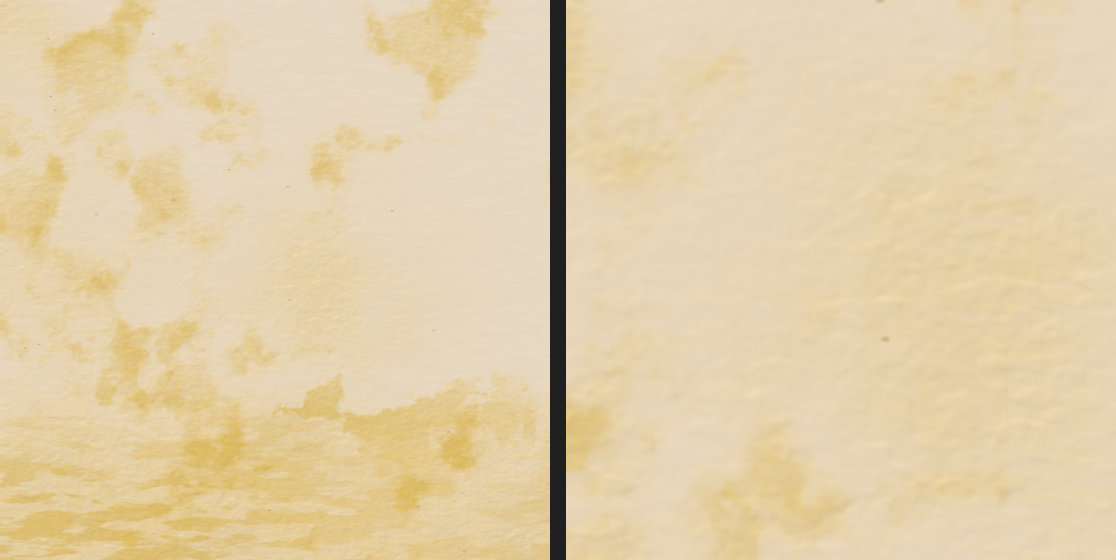
Left: the whole. Right: its middle third, enlarged.
This texture is drawn by a Shadertoy shader. Its source:

```glsl
const vec3 PLASTER = vec3(0.908, 0.852, 0.782);
const vec3 CREAM = vec3(0.900, 0.815, 0.640);
const vec3 OCHRE = vec3(0.860, 0.730, 0.400);

vec3 hash3(vec2 p) {
    vec3 q = fract(p.xyx * vec3(0.1031, 0.1030, 0.0973));
    q += dot(q, q.yxz + 33.33);
    return fract((q.xxy + q.yzz) * q.zyx);
}

// Cellular noise with blended cell values
float cells(vec2 p) {
    vec2 cell = floor(p), f = fract(p);
    float total = 0.0, weight = 0.0;
    for (int y = -1; y <= 1; y++)
    for (int x = -1; x <= 1; x++) {
        vec2 g = vec2(x, y);
        vec3 h = hash3(cell + g + 200.0);
        vec2 d = g + h.xy - f;
        float w = exp(-6.0 * dot(d, d));
        total += w * h.z;
        weight += w;
    }
    return total / weight;
}

float layers(vec2 p, int octaves, float gain) {
    float sum = 0.0, norm = 0.0, amp = 1.0;
    for (int i = 0; i < octaves; i++) {
        sum += amp * cells(p);
        norm += amp;
        amp *= gain;
        p = mat2(1.9, 0.35, -0.35, 1.9) * p + 17.3;
    }
    return sum / norm;
}

// Soft elliptical zone, 1 at the centre
float zone(vec2 p, vec2 centre, vec2 radius) {
    vec2 d = (p - centre) / radius;
    return exp(-dot(d, d));
}

float boxDistance(vec2 p, vec2 halfSize) {
    vec2 d = abs(p) - halfSize;
    return length(max(d, 0.0)) + min(max(d.x, d.y), 0.0);
}

// Surface height: trowel ridges and fine grit
float relief(vec2 p) {
    return 0.6 * cells(p * vec2(60.0, 110.0)) + 0.4 * cells(p * vec2(150.0, 210.0));
}

// Sparse small pits
float pits(vec2 p, float scale, float rarity) {
    vec2 q = p * scale;
    vec3 h = hash3(floor(q) + 71.0);
    vec2 d = fract(q) - 0.25 - 0.5 * h.xy;
    return step(rarity, h.z) * smoothstep(0.12, 0.03, length(d * vec2(0.8, 1.2)));
}

void mainImage(out vec4 fragColor, in vec2 fragCoord) {
    vec2 p = fragCoord / iResolution.y;
    vec2 warp = vec2(layers(p * 4.0, 3, 0.5), layers(p * 4.0 + 40.0, 3, 0.5)) - 0.5;
    vec2 q = p + 0.28 * warp;

    float patchNoise = layers(p * 5.0 + 9.0, 6, 0.55);
    float rough = layers(p * 13.0 + 3.0, 5, 0.6);
    float streaks = layers(p * vec2(11.0, 42.0) + 5.0, 4, 0.6);
    float brush = cells(p * vec2(24.0, 130.0)) - 0.5;
    float threads = cells(p * vec2(130.0, 18.0)) - 0.5;

    // Broad washes
    float ground = smoothstep(0.37, 0.10, q.y);
    float wash = 0.05 + 0.36 * ground;
    wash += 0.30 * zone(q, vec2(0.57, 0.50), vec2(0.20, 0.17));
    wash += 0.22 * zone(q, vec2(0.05, 0.53), vec2(0.20, 0.22));
    wash += 0.35 * zone(q, vec2(0.02, 0.96), vec2(0.14, 0.10));

    // Worn patches and flecks of the older coat
    float worn = smoothstep(0.53, 0.72, patchNoise + 0.15 * (rough - 0.5));
    wash += worn * (0.38 + 0.5 * (rough - 0.5));
    float flecks = smoothstep(0.56, 0.66, rough) * smoothstep(0.44, 0.64, patchNoise);
    wash += 0.16 * flecks;

    // Dragged paint near the foot of the wall
    float foot = smoothstep(0.30, 0.04, q.y) * mix(1.0, 0.45, smoothstep(0.2, 0.75, q.x));
    wash += foot * 0.42 * smoothstep(0.43, 0.60, streaks + 0.3 * (patchNoise - 0.5));

    // Bare ochre band with flaking edges
    vec2 bandPoint = p - vec2(0.71, 0.245) + 0.12 * warp;
    float band = boxDistance(bandPoint, vec2(0.25, 0.028)) + 0.17 * (rough - 0.5);
    float bare = smoothstep(0.010, -0.012, band);
    float bareTone = 0.78 - 0.22 * smoothstep(0.6, 0.95, p.x) + 0.5 * (rough - 0.5);
    wash = mix(wash, max(wash, bareTone), bare);

    // Dry brush marks show most where paint is thin
    wash += (0.10 * brush + 0.06 * threads) * smoothstep(0.02, 0.35, wash);
    wash = clamp(wash, 0.0, 1.05);

    vec3 colour = mix(PLASTER, CREAM, min(wash / 0.38, 1.0));
    colour = mix(colour, OCHRE, clamp((wash - 0.38) / 0.57, 0.0, 1.0));

    // Raking light from the upper left
    float slope = relief(p) - relief(p + vec2(-0.002, 0.003));
    float bumpy = mix(0.025, 0.075, smoothstep(0.08, 0.4, wash));
    colour *= 1.0 + bumpy * slope + 0.012 * brush + 0.05 * (patchNoise - 0.5) * ground;
    colour = mix(colour, colour * vec3(0.86, 0.79, 0.60), 0.6 * pits(p, 38.0, 0.985));

    fragColor = vec4(clamp(colour, 0.0, 1.0), 1.0);
}
```
